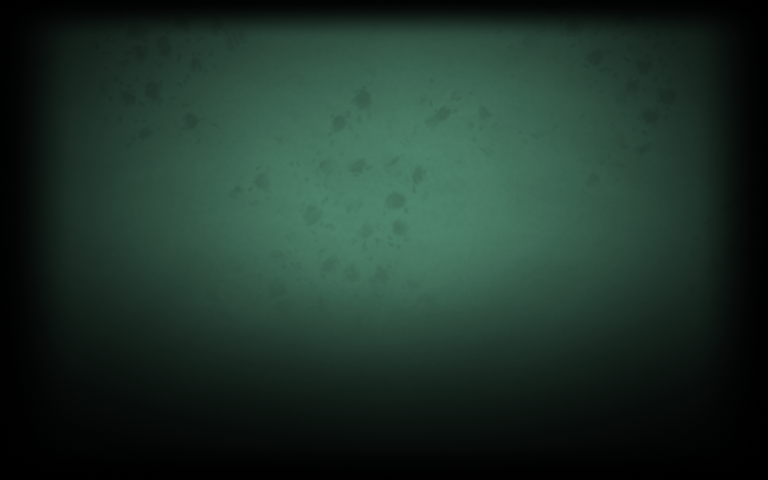
Write a Shadertoy shader that draws this background.

```glsl
const vec3 BOARD_GREEN = vec3(0.302, 0.508, 0.414);
const vec2 GLOW_CENTRE = vec2(0.52, 0.575);
const vec2 REACH_LOW = vec2(0.43, 0.34);    // glow radii to the left and below
const vec2 REACH_HIGH = vec2(0.405, 0.50);  // glow radii to the right and above
const float GLOW_POWER = 1.1;
const vec2 EDGE_WIDTH = vec2(0.10, 0.085);
const float CLOUD_DEPTH = 0.045;
const float BRUSH_DEPTH = 0.018;
const float GRAIN_DEPTH = 0.03;
const float STAIN_DEPTH = 0.13;
const float SCRATCH_LIGHT = 0.035;
const int SCRATCH_COUNT = 14;

float hash1(vec2 p) {
    vec3 q = fract(vec3(p.xyx) * 0.1031);
    q += dot(q, q.yzx + 33.33);
    return fract((q.x + q.y) * q.z);
}

vec2 hash2(vec2 p) {
    return vec2(hash1(p), hash1(p + 47.3));
}

// Soft mottling from rotated, warped sines, about -1 to 1
float layeredSines(vec2 p) {
    float sum = 0.0;
    float weight = 0.5;
    for (int i = 0; i < 6; i++) {
        p += 0.6 * sin(p.yx * 1.3 + float(i));
        sum += weight * sin(p.x) * sin(p.y + 1.7);
        p = mat2(1.2, 1.5, -1.5, 1.2) * p + 2.3;
        weight *= 0.62;
    }
    return sum;
}

// Distance to the nearest scattered point
float cellular(vec2 p) {
    vec2 cell = floor(p);
    float nearest = 2.0;
    for (int y = -1; y <= 1; y++) {
        for (int x = -1; x <= 1; x++) {
            vec2 id = cell + vec2(x, y);
            nearest = min(nearest, length(id + hash2(id) - p));
        }
    }
    return nearest;
}

// Irregular spots gathered in loose patches
float stains(vec2 p) {
    vec2 bend = vec2(layeredSines(p * 24.0), layeredSines(p * 24.0 + 9.0));
    vec2 q = p + 0.016 * bend;
    float patches = smoothstep(0.05, 0.45, layeredSines(p * 6.5 + 3.0));
    float broad = 1.0 - smoothstep(0.12, 0.30, cellular(q * 13.0));
    float fine = 1.0 - smoothstep(0.10, 0.28, cellular(q * 34.0 + 5.0));
    return patches * max(broad, 0.6 * fine);
}

float segmentDistance(vec2 p, vec2 a, vec2 b) {
    vec2 ab = b - a;
    vec2 ap = p - a;
    return length(ap - ab * clamp(dot(ap, ab) / dot(ab, ab), 0.0, 1.0));
}

// Thin, faint, mostly upright marks
float scratches(vec2 p, float aspect, float pixel) {
    float light = 0.0;
    for (int i = 0; i < SCRATCH_COUNT; i++) {
        vec2 id = vec2(float(i) + 1.0, 8.0);
        vec2 start = hash2(id) * vec2(aspect, 0.9);
        vec2 shape = hash2(id + 21.0);
        vec2 span = vec2(0.05 * (shape.x - 0.5), 0.02 + 0.08 * shape.y);
        float d = segmentDistance(p, start, start + span);
        light += (1.0 - smoothstep(0.0, 0.0008 + pixel, d)) * shape.x;
    }
    return light;
}

// Lopsided oval light, darkened along the frame
float boardLight(vec2 uv) {
    vec2 offset = uv - GLOW_CENTRE;
    vec2 q = offset / mix(REACH_LOW, REACH_HIGH, step(0.0, offset));
    float glow = exp(-pow(dot(q, q), GLOW_POWER));
    vec2 edge = smoothstep(vec2(0.0), EDGE_WIDTH, min(uv, 1.0 - uv));
    return glow * mix(0.05, 1.0, edge.x) * mix(0.05, 1.0, edge.y);
}

void mainImage(out vec4 fragColor, in vec2 fragCoord) {
    vec2 uv = fragCoord / iResolution.xy;
    vec2 p = fragCoord / iResolution.y;
    float aspect = iResolution.x / iResolution.y;

    // Chalky surface
    float surface = 1.0 + CLOUD_DEPTH * layeredSines(p * 7.0);
    surface += BRUSH_DEPTH * layeredSines(p * vec2(9.0, 42.0) + 4.0);
    surface += GRAIN_DEPTH * (0.45 - cellular(p * 75.0));
    surface *= 1.0 - STAIN_DEPTH * stains(p) * smoothstep(0.2, 0.6, uv.y);
    surface += SCRATCH_LIGHT * scratches(p, aspect, 1.0 / iResolution.y);

    vec3 color = BOARD_GREEN * boardLight(uv) * surface;

    // Dither against banding in the dark frame
    color += (hash1(floor(fragCoord)) - 0.5) / 255.0;
    fragColor = vec4(clamp(color, 0.0, 1.0), 1.0);
}
```
